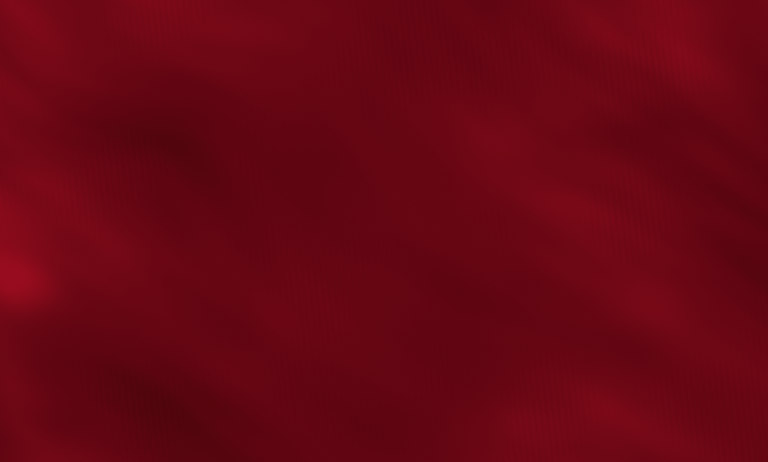
A WebGL 2 fragment shader for this texture:

```glsl
#version 300 es
precision highp float;

uniform vec2 u_resolution;
out vec4 outColor;

// Palette, dark to bright
const vec3 SHADOW = vec3(0.33, 0.02, 0.05);
const vec3 BASE   = vec3(0.38, 0.02, 0.07);
const vec3 LIGHT  = vec3(0.43, 0.03, 0.08);
const vec3 GLOW   = vec3(0.52, 0.04, 0.10);

// Tone: 0 = SHADOW, 1 = BASE, 2 = LIGHT, 3 = GLOW
const float MEAN_TONE = 1.42;
const float FOLD_ANGLE = -0.62;
const vec2 FOLD_SCALE = vec2(1.5, 4.2);
const float FOLD_GAIN = 1.45;
const float WISP_GAIN = 0.95;
const float FIBER_GAIN = 0.4;
const float CLOUD_GAIN = 0.75;
const float WARP = 0.16;
const float WEAVE_FREQ = 75.0;
const float WEAVE_GAIN = 0.13;
const float TAU = 6.2831853;

float hash(vec2 cell) {
    return fract(sin(dot(cell, vec2(127.1, 311.7))) * 43758.5453);
}

float cornerSlope(vec2 cell, vec2 offset) {
    float angle = TAU * hash(cell);
    return dot(vec2(cos(angle), sin(angle)), offset);
}

// Gradient noise, about -0.7 to 0.7
float noise(vec2 p) {
    vec2 cell = floor(p);
    vec2 f = fract(p);
    vec2 w = f * f * f * (f * (f * 6.0 - 15.0) + 10.0);
    vec2 e = vec2(1.0, 0.0);
    float low = mix(cornerSlope(cell, f), cornerSlope(cell + e.xy, f - e.xy), w.x);
    float high = mix(cornerSlope(cell + e.yx, f - e.yx), cornerSlope(cell + e.xx, f - e.xx), w.x);
    return mix(low, high, w.y);
}

vec2 rotate(vec2 p, float angle) {
    float c = cos(angle), s = sin(angle);
    return vec2(c * p.x + s * p.y, c * p.y - s * p.x);
}

// Soft elliptical spot aligned to an angle
float spot(vec2 p, vec2 center, vec2 radius, float angle) {
    vec2 d = rotate(p - center, angle) / radius;
    return exp(-dot(d, d));
}

// Diagonal streaks in three sizes, bent by a slow warp
float folds(vec2 p) {
    vec2 bend = vec2(noise(p * 1.7 + 4.3), noise(p * 1.7 + 19.1));
    vec2 q = rotate(p + WARP * bend, FOLD_ANGLE) * FOLD_SCALE;
    float streaks = FOLD_GAIN * noise(q + 7.7);
    streaks += WISP_GAIN * noise(q * 2.2 + 31.4);
    return streaks + FIBER_GAIN * noise(q * 4.3 + 62.9);
}

// Broad light and shade across the cloth
float lighting(vec2 p, float aspect) {
    float tone = 1.0 * spot(p, vec2(0.0, 0.62), vec2(0.24, 0.34), 0.0);
    tone += 1.3 * spot(p, vec2(0.03, 0.38), vec2(0.10, 0.07), 0.0);
    tone += 1.1 * spot(p, vec2(0.03, 0.10), vec2(0.20, 0.06), -1.0);
    tone -= 1.7 * spot(p, vec2(0.31, 0.17), vec2(0.30, 0.15), -0.75);
    tone -= 0.5 * spot(p, vec2(0.42, 0.60), vec2(0.32, 0.12), -0.75);
    tone += 0.5 * spot(p, vec2(0.30, 0.96), vec2(0.35, 0.16), -0.2);
    tone -= 0.4 * spot(p, vec2(aspect * 0.52, 0.80), vec2(0.25, 0.30), 0.0);
    tone += 0.6 * spot(p, vec2(aspect * 0.90, 0.86), vec2(0.36, 0.18), 0.3);
    tone += 0.8 * spot(p, vec2(aspect * 0.75, 0.55), vec2(0.38, 0.12), -0.5);
    tone -= 0.8 * spot(p, vec2(aspect * 0.82, 0.71), vec2(0.20, 0.06), 0.2);
    tone -= 0.7 * spot(p, vec2(aspect * 0.97, 0.40), vec2(0.25, 0.11), -0.5);
    tone += 0.6 * spot(p, vec2(aspect * 0.86, 0.10), vec2(0.38, 0.16), 0.3);
    return tone;
}

// Faint patchy ripple of fine threads
float weave(vec2 p) {
    float patches = smoothstep(-0.1, 0.4, noise(p * 4.0 + 53.0));
    return WEAVE_GAIN * patches * sin(TAU * WEAVE_FREQ * (p.x + 0.12 * p.y));
}

vec3 clothColor(float tone) {
    vec3 color = mix(SHADOW, BASE, clamp(tone, -1.0, 1.0));
    color = mix(color, LIGHT, clamp(tone - 1.0, 0.0, 1.0));
    return mix(color, GLOW, clamp(tone - 2.0, 0.0, 1.8));
}

void main() {
    vec2 p = gl_FragCoord.xy / u_resolution.y;
    float aspect = u_resolution.x / u_resolution.y;

    // Folds are calmer in the middle of the cloth
    float side = abs(2.0 * p.x / aspect - 1.0);
    float relief = mix(0.55, 1.0, smoothstep(0.1, 0.7, side));

    float tone = MEAN_TONE + lighting(p, aspect);
    tone += relief * folds(p) + CLOUD_GAIN * noise(p * 2.1 + 11.0);
    tone += weave(p);

    // Sub-level grain hides banding
    float grain = (hash(gl_FragCoord.xy) - 0.5) / 255.0;
    outColor = vec4(clothColor(tone) + grain, 1.0);
}
```
